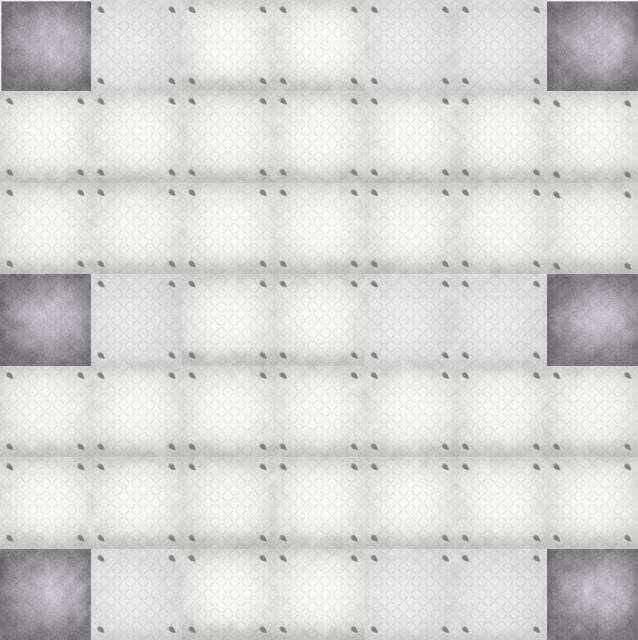
This texture is drawn by a Shadertoy shader. Its source:

```glsl
// Painted tread-plate wall: a 7 x 7 grid of pale riveted panels, with dark worn
// panels at both ends of every third row. Each panel is shaded by soft falloffs,
// then covered with a woven tread relief, noise grime and four teardrop rivets.

#define PANELS 7.0
#define TREADS 14.0
#define TREAD_DEPTH 0.05
#define GRIME 0.07
#define RIVET_INSET 0.39
#define RIVET_COLOR vec3(0.50, 0.50, 0.505)
#define PALE_TINT vec3(1.0, 1.0, 0.993)
#define FLAT_TINT vec3(0.998, 0.998, 1.0)
#define DARK_TINT vec3(1.0, 0.98, 1.02)

float hash(vec2 p) {
    return fract(sin(dot(p, vec2(127.1, 311.7))) * 43758.5453);
}

float noise(vec2 p) {
    vec2 i = floor(p), f = fract(p);
    f = f * f * (3.0 - 2.0 * f);
    return mix(mix(hash(i), hash(i + vec2(1, 0)), f.x),
               mix(hash(i + vec2(0, 1)), hash(i + vec2(1, 1)), f.x), f.y);
}

// Fractal noise centred on zero
float grunge(vec2 p) {
    float sum = 0.0, amp = 0.5;
    for (int i = 0; i < 4; i++) {
        sum += amp * (noise(p) - 0.5);
        p = p * 2.1 + 17.3;
        amp *= 0.6;
    }
    return sum;
}

// Tapered bars on a checkerboard of alternating diagonals
float treadMask(vec2 f, float px) {
    vec2 g = f * TREADS, cell = floor(g), c = fract(g) - 0.5;
    if (mod(cell.x + cell.y, 2.0) > 0.5) c.x = -c.x;
    float along = (c.x + c.y) * 0.7071, across = (c.x - c.y) * 0.7071;
    float halfWidth = 0.15 * (1.0 - along * along / 0.36);
    float soft = px * TREADS * 0.6;
    return smoothstep(soft, -soft, abs(across) - halfWidth);
}

// Four slanted teardrops, fat end at the upper left
float rivetMask(vec2 f, float px) {
    vec2 q = f - 0.5;
    q -= sign(q) * RIVET_INSET;
    float along = dot(q, vec2(0.74, 0.67)), across = dot(q, vec2(-0.67, 0.74));
    float d = length(vec2(along / 0.043, across / max(0.025 - 0.2 * along, 0.01))) - 1.0;
    return smoothstep(px, -px, d * 0.026);
}

void mainImage(out vec4 fragColor, in vec2 fragCoord) {
    vec2 uv = fragCoord / iResolution.xy;
    vec2 p = vec2(uv.x, 1.0 - uv.y) * PANELS;   // y runs downward
    vec2 id = floor(p), f = fract(p);
    float px = PANELS / iResolution.y;

    // Panel kind
    bool accentRow = mod(id.y, 3.0) < 0.5;
    bool isDark = accentRow && mod(id.x, PANELS - 1.0) < 0.5;
    bool isFlat = accentRow && !isDark && (id.x < 1.5 || id.x > 3.5);

    float dirt = grunge(p * 9.0);
    float grain = hash(floor(p * 73.0)) - 0.5;
    float tread = treadMask(f, px);
    float sideGap = min(f.x, 1.0 - f.x);
    vec3 color;

    if (isDark) {
        // Worn metal with an off-centre glow
        float r = length((f - vec2(0.58, 0.48)) * vec2(0.9, 1.1));
        float tone = mix(0.755, 0.49, smoothstep(0.08, 0.62, r));
        tone += dirt * 0.16 + grain * 0.045 - tread * 0.025;
        tone -= 0.06 * smoothstep(0.16, 0.0, sideGap) * noise(p * 14.0);
        color = tone * DARK_TINT;
        // Bright hairline along the outer top and left edges
        float edge = id.y < 0.5 ? f.y : 1.0;
        if (id.x < 0.5 && id.y < 0.5) edge = min(edge, f.x);
        color = mix(color, vec3(0.96), smoothstep(0.014 + px, 0.014 - px, edge));
    } else {
        float tone;
        if (isFlat) {
            float r = length(f - vec2(0.42, 0.52));
            tone = 0.915 - 0.065 * smoothstep(0.1, 0.65, r);
            tone -= 0.035 * smoothstep(0.14, 0.0, 1.0 - f.y);
        } else {
            // Pale centre, heavy shadow below and lighter shadow above
            float r = length((f - vec2(0.51, 0.48)) * vec2(1.0, 1.05));
            tone = 0.965 - 0.10 * smoothstep(0.15, 0.64, r);
            tone -= 0.10 * smoothstep(0.24, 0.0, 1.0 - f.y + dirt * 0.08);
            tone -= 0.05 * smoothstep(0.17, 0.0, f.y + dirt * 0.06);
        }
        // Grime gathers toward the seams
        float rim = smoothstep(0.3, 0.0, min(sideGap, min(f.y, 1.0 - f.y)));
        tone += dirt * GRIME * (0.2 + rim) + grain * 0.014;
        tone += (hash(id + 3.7) - 0.5) * 0.012;
        tone -= tread * TREAD_DEPTH * (1.0 - 0.35 * rim);
        tone -= 0.018 * smoothstep(0.012 + px, 0.0, f.x);
        color = tone * (isFlat ? FLAT_TINT : PALE_TINT);

        // Rivets sit slightly low on two panels of the last column
        float drop = id.x > 5.5 && id.y < 2.5 ? 0.025 : 0.0;
        color = mix(color, RIVET_COLOR + grain * 0.03, rivetMask(f - vec2(0.0, drop), px));
    }
    fragColor = vec4(clamp(color, 0.0, 1.0), 1.0);
}
```
